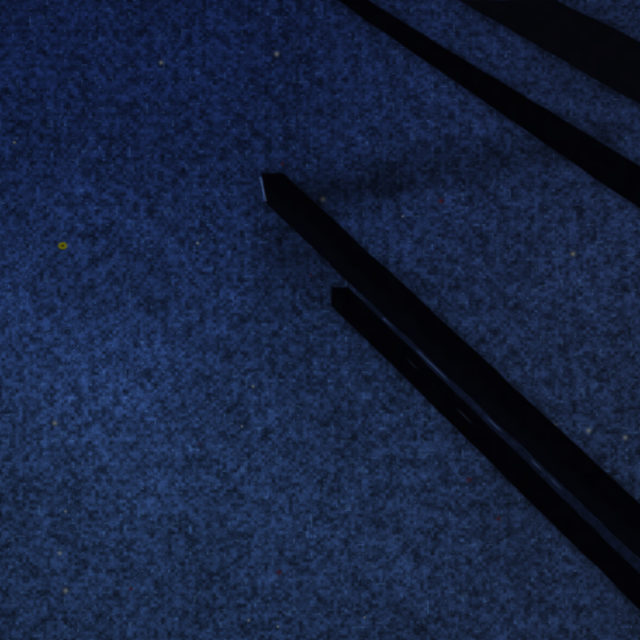
A Shadertoy shader for this texture:

```glsl
// Dark square bars lying diagonally across a speckled blue fabric.
// The cloth is layered value noise with scattered flecks; each bar is an
// intersection of half-planes, with soft shadows and thin edge glints.
#define GRAIN_SCALE 185.0
#define GRAIN_CONTRAST 1.25
#define FLECK_CELLS 17.0
#define FLECK_CHANCE 0.13
#define EDGE_SOFT 0.0022
#define SHADOW_DEPTH 0.42
#define BAR_COLOR vec3(0.011, 0.012, 0.027)
#define GAP_COLOR vec3(0.040, 0.060, 0.120)
#define GLINT_COLOR vec3(0.17, 0.22, 0.31)

float hash(vec2 p) {
    return fract(sin(dot(p, vec2(127.1, 311.7))) * 43758.5453);
}

float noise(vec2 p) {
    vec2 i = floor(p), f = fract(p);
    f = f * f * (3.0 - 2.0 * f);
    return mix(mix(hash(i), hash(i + vec2(1, 0)), f.x),
               mix(hash(i + vec2(0, 1)), hash(i + vec2(1, 1)), f.x), f.y);
}

// Signed distance to the line a-b, positive on its left
float side(vec2 p, vec2 a, vec2 b) {
    vec2 d = normalize(b - a);
    return d.x * (p.y - a.y) - d.y * (p.x - a.x);
}

// Region below the upper edge, above the lower edge and past the end cap
float bar(vec2 p, vec2 up0, vec2 up1, vec2 low0, vec2 low1) {
    return max(max(side(p, up0, up1), -side(p, low0, low1)), side(p, low0, up0));
}

float segment(vec2 p, vec2 a, vec2 b) {
    vec2 d = b - a;
    return length(p - a - d * clamp(dot(p - a, d) / dot(d, d), 0.0, 1.0));
}

float cover(float d) {
    return 1.0 - smoothstep(-EDGE_SOFT, EDGE_SOFT, d);
}

float glow(float d, float width) {
    return exp(-d * d / (width * width));
}

vec3 cloth(vec2 p) {
    // Broad lighting: saturated above, paler below, greyer to the right
    vec3 color = mix(vec3(0.108, 0.170, 0.292), vec3(0.068, 0.115, 0.255),
                     smoothstep(0.15, 1.0, p.y));
    color = mix(color, vec3(0.105, 0.145, 0.245), 0.65 * smoothstep(0.3, 1.0, p.x));
    color *= 1.0 + 0.22 * glow(length((p - vec2(0.12, 0.43)) * vec2(0.7, 1.0)), 0.22);
    color *= 0.90 + 0.20 * noise(p * 9.0);

    // Fibres at three sizes
    float grain = 0.50 * noise(p * GRAIN_SCALE)
                + 0.30 * noise(p.yx * GRAIN_SCALE * 0.53 + 31.0)
                + 0.20 * noise(p * GRAIN_SCALE * 1.9 + 73.0) - 0.5;
    color *= max(1.0 + GRAIN_CONTRAST * grain, 0.3);
    float fibre = smoothstep(0.78, 1.0, noise(p * GRAIN_SCALE * 0.8 + 11.0));
    color += fibre * vec3(0.045, 0.070, 0.085);

    // Sparse pale and red flecks
    vec2 cell = floor(p * FLECK_CELLS);
    vec2 center = (cell + 0.2 + 0.6 * vec2(hash(cell + 5.0), hash(cell + 9.0))) / FLECK_CELLS;
    float size = mix(0.0018, 0.0042, hash(cell + 17.0));
    float fleck = glow(length(p - center), size) * step(hash(cell + 3.0), FLECK_CHANCE);
    vec3 tint = mix(vec3(0.40, 0.41, 0.38), vec3(0.22, 0.07, 0.10), step(0.72, hash(cell + 23.0)));
    color = mix(color, tint, 0.8 * fleck);

    // One yellow crumb with a dark centre
    float crumb = length((p - vec2(0.098, 0.616)) * vec2(0.8, 1.0));
    color = mix(color, vec3(0.38, 0.37, 0.04), cover(crumb - 0.0055));
    return mix(color, vec3(0.13, 0.14, 0.06), cover(crumb - 0.0015));
}

void mainImage(out vec4 fragColor, in vec2 fragCoord) {
    vec2 p = fragCoord / iResolution.xy;
    vec2 q = p + 0.0022 * (vec2(noise(p * 28.0), noise(p * 28.0 + 40.0)) - 0.5);
    vec3 color = cloth(p);

    // Bars: the long middle one, its lower neighbour, and two at the top right
    float mainBar = max(bar(q, vec2(0.405, 0.764), vec2(1.0, 0.212),
                            vec2(0.414, 0.685), vec2(1.0, 0.125)), q.y - 0.729);
    float lowBar = max(bar(q, vec2(0.521, 0.575), vec2(1.0, 0.102),
                           vec2(0.518, 0.523), vec2(1.0, 0.047)), q.y - 0.552);
    float topBar = bar(q, vec2(0.573, 1.0), vec2(1.0, 0.740), vec2(0.527, 1.0), vec2(1.0, 0.674));
    float cornerBar = bar(q, vec2(0.866, 1.0), vec2(1.0, 0.935), vec2(0.716, 1.0), vec2(1.0, 0.837));
    float nearest = min(min(mainBar, lowBar), min(topBar, cornerBar));

    // Soft shadows on the cloth
    float shade = glow(segment(p, vec2(0.48, 0.695), vec2(0.60, 0.715)), 0.032)
                + 0.65 * glow(segment(p, vec2(0.62, 0.725), vec2(0.95, 0.785)), 0.035)
                + 0.60 * glow(segment(p, vec2(0.43, 0.61), vec2(0.52, 0.55)), 0.040);
    color *= 1.0 - SHADOW_DEPTH * min(shade, 1.0);
    color *= 1.0 - 0.35 * exp(-max(nearest, 0.0) / 0.009);

    // Shaded strip between the two middle bars
    float underMain = side(p, vec2(0.414, 0.685), vec2(1.0, 0.125));
    float aboveLow = side(p, vec2(0.544, 0.551), vec2(1.0, 0.102));
    float gap = max(max(underMain, -aboveLow), 0.57 - p.x);
    color = mix(color, GAP_COLOR * (0.75 + 0.5 * noise(p * 120.0)), 0.85 * cover(gap));

    // Bar surfaces, with a faintly lighter facet toward the lower side
    vec3 surface = BAR_COLOR * (0.75 + 0.5 * noise(p * 70.0));
    surface += vec3(0.006, 0.009, 0.018) * (1.0 - smoothstep(0.005, 0.035, underMain)) * cover(mainBar);
    surface += vec3(0.010, 0.012, 0.018) * cover(cornerBar);
    color = mix(color, surface, cover(nearest));

    // Broken glints along the edges and the bevelled tip
    float broken = smoothstep(0.4, 0.8, noise(p * 32.0));
    float glint = 0.8 * glow(segment(p, vec2(0.407, 0.722), vec2(0.415, 0.687)), 0.0022)
                + 0.5 * broken * glow(segment(p, vec2(0.60, 0.502), vec2(0.88, 0.233)), 0.0020)
                + 0.3 * broken * glow(segment(p, vec2(0.61, 0.465), vec2(0.75, 0.326)), 0.0018);
    fragColor = vec4(clamp(color + GLINT_COLOR * glint, 0.0, 1.0), 1.0);
}
```
